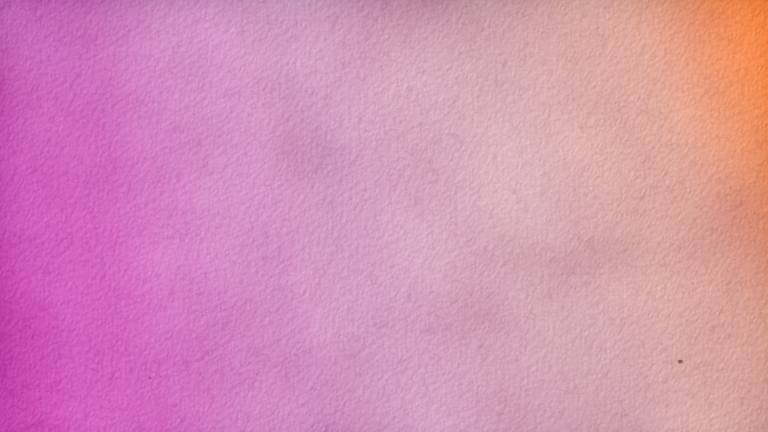
This background is drawn by a Shadertoy shader. Its source:

```glsl
// Mottled paper washed from magenta at the left, through dusty pink, to orange.
// A tilted colour ramp is shaded by ragged clouds and low-frequency noise, then
// given a fine grain of embossed fibres and creases, dark borders and specks.

#define TILT_LEFT 0.12
#define TILT_RIGHT 0.25
#define CLOUD_AMOUNT 0.065
#define MOTTLE_AMOUNT 0.11
#define GRAIN_SCALE 215.0
#define GRAIN_AMOUNT 0.050
#define CREASE_AMOUNT 0.045
#define EDGE_SHADE 0.10

float hash(vec2 p) {
    return fract(sin(dot(p, vec2(127.1, 311.7))) * 43758.55);
}

float noise(vec2 p) {
    vec2 cell = floor(p), f = fract(p);
    f = f * f * (3.0 - 2.0 * f);
    float low = mix(hash(cell), hash(cell + vec2(1, 0)), f.x);
    float high = mix(hash(cell + vec2(0, 1)), hash(cell + vec2(1, 1)), f.x);
    return mix(low, high, f.y);
}

float fbm(vec2 p) {
    float sum = 0.0, gain = 0.5;
    for (int i = 0; i < 5; i++) {
        sum += gain * noise(p);
        p = mat2(1.6, 1.2, -1.2, 1.6) * p + 7.3;
        gain *= 0.5;
    }
    return sum;
}

// Soft elliptical cloud
float cloud(vec2 uv, vec2 centre, vec2 radius) {
    vec2 d = (uv - centre) / radius;
    return exp(-dot(d, d));
}

// Colour along the wash
vec3 wash(float t) {
    vec3 c = mix(vec3(0.80, 0.29, 0.70), vec3(0.84, 0.42, 0.765), smoothstep(-0.06, 0.11, t));
    c = mix(c, vec3(0.825, 0.525, 0.76), smoothstep(0.10, 0.30, t));
    c = mix(c, vec3(0.825, 0.62, 0.75), smoothstep(0.24, 0.50, t));
    c = mix(c, vec3(0.83, 0.655, 0.695), smoothstep(0.45, 0.74, t));
    c = mix(c, vec3(0.86, 0.645, 0.61), smoothstep(0.68, 0.92, t));
    return mix(c, vec3(0.98, 0.52, 0.27), smoothstep(0.88, 1.14, t));
}

// Fibres: short ridges leaning to the right
float fibres(vec2 p) {
    p = mat2(0.86, 0.30, -0.50, 0.55) * p;
    return noise(p) + 0.4 * noise(p * 0.55 + 19.0);
}

// Thin broken creases along the middle level of a noise
float creases(vec2 p) {
    p = mat2(0.40, 0.14, -0.20, 0.26) * p;
    float line = 1.0 - smoothstep(0.0, 0.16, abs(noise(p) - 0.5));
    return line * noise(p * 0.7 + 43.0);
}

float speck(vec2 p, vec2 centre, float radius) {
    vec2 d = (p - centre) * vec2(0.7, 1.0);
    return 1.0 - smoothstep(0.4 * radius, radius, length(d));
}

void mainImage(out vec4 fragColor, in vec2 fragCoord) {
    vec2 uv = fragCoord / iResolution.xy;
    vec2 p = fragCoord / iResolution.y;

    // Tilted wash with a slightly uneven front
    float mottle = fbm(p * 5.0 + 3.0) - 0.48;
    float tilt = mix(TILT_LEFT, TILT_RIGHT, uv.x * uv.x);
    vec3 colour = wash(uv.x + tilt * (uv.y - 0.5) + 0.03 * mottle);

    // Light and dark clouds, broken up by the mottling
    vec2 q = uv + 0.11 * (vec2(fbm(p * 7.0), fbm(p * 7.0 + 31.0)) - 0.48);
    float light = cloud(q, vec2(0.65, 0.58), vec2(0.09, 0.11)) * 0.6
                + cloud(q, vec2(0.20, 0.84), vec2(0.10, 0.10)) * 0.6
                + cloud(q, vec2(0.43, 0.40), vec2(0.13, 0.14)) * 0.5
                + cloud(q, vec2(0.80, 0.25), vec2(0.12, 0.13)) * 0.7
                + cloud(q, vec2(0.78, 0.78), vec2(0.10, 0.16)) * 0.4;
    float dark = cloud(q, vec2(0.39, 0.66), vec2(0.06, 0.09))
               + cloud(q, vec2(0.72, 0.41), vec2(0.08, 0.06))
               + cloud(q, vec2(0.61, 0.28), vec2(0.07, 0.08)) * 0.7
               + cloud(q, vec2(0.52, 0.97), vec2(0.12, 0.09)) * 0.8
               + cloud(q, vec2(0.95, 0.47), vec2(0.06, 0.13)) * 0.7
               + cloud(q, vec2(0.43, 0.02), vec2(0.10, 0.07)) * 0.5;
    float shade = CLOUD_AMOUNT * (0.6 * light - dark) + MOTTLE_AMOUNT * mottle;
    colour += shade * vec3(0.7, 1.0, 0.8);

    // Darkened borders and the dull upper left corner
    vec2 border = min(uv, 1.0 - uv);
    float edge = exp(-border.x * 40.0) * 0.6 + exp(-(1.0 - uv.y) * 32.0) * 0.8
               + exp(-uv.y * 60.0) * 0.3;
    colour -= EDGE_SHADE * edge * vec3(0.8, 0.6, 0.6);
    colour -= cloud(uv, vec2(0.0, 1.0), vec2(0.22, 0.30)) * vec3(0.05, 0.0, 0.04);

    // Embossed paper grain and creases
    vec2 g = p * GRAIN_SCALE;
    float relief = fibres(g + vec2(0.45, -0.45)) - fibres(g - vec2(0.45, -0.45));
    float dust = noise(g * 1.9 + 5.0) - 0.5;
    float grain = GRAIN_AMOUNT * (relief + 0.6 * dust) - CREASE_AMOUNT * (creases(g) - 0.2);
    colour += grain * vec3(0.8, 1.0, 0.9);

    // Specks
    float specks = speck(p, vec2(1.575, 0.163), 0.006)
                 + 0.5 * speck(p, vec2(0.348, 0.125), 0.004);
    colour = mix(colour, vec3(0.50, 0.25, 0.30), 0.75 * specks);

    fragColor = vec4(clamp(colour, 0.0, 1.0), 1.0);
}
```
